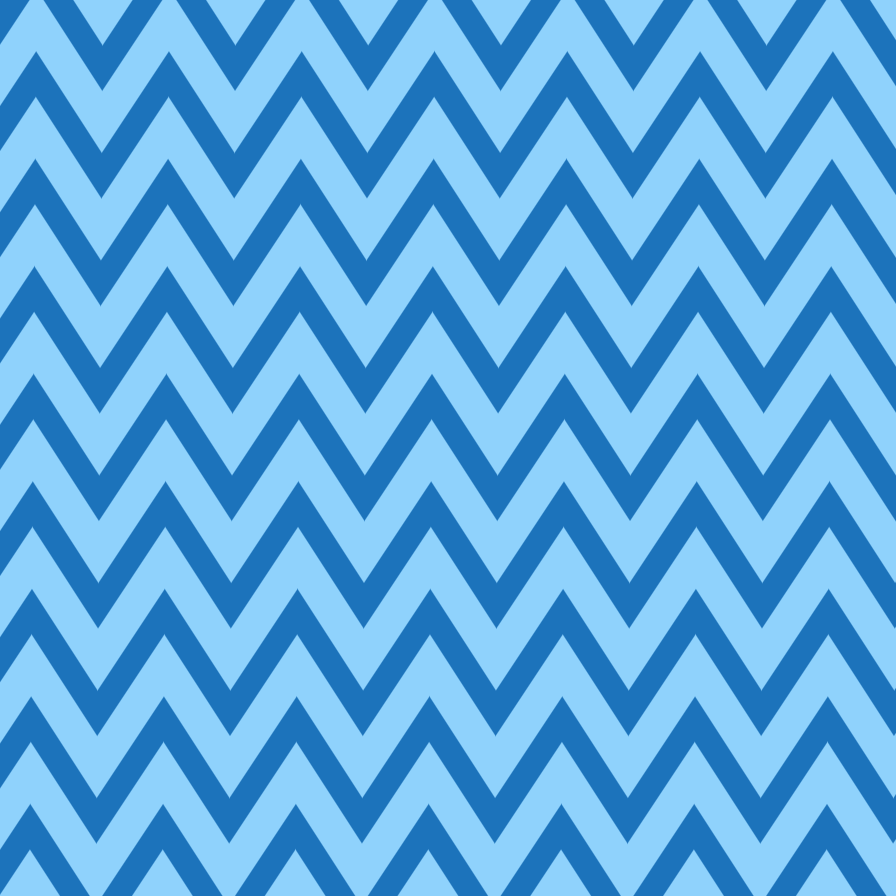
This pattern is drawn by a WebGL 2 fragment shader. Its source:

```glsl
#version 300 es
precision highp float;

uniform vec2 u_resolution;
out vec4 fragColor;

// Triangle wave: 0 at each whole number, 1 halfway between
float triangleWave(float x) {
    return 2.0 * abs(fract(x + 0.5) - 0.5);
}

// Signed distance to the nearest chevron band, negative inside
float chevronDistance(vec2 uv) {
    // The columns of peaks lean very slightly to the right
    float column = (uv.x - 0.033 - 0.0078 * uv.y) / 0.1482;
    float depth = 0.9427 - 0.1133 * triangleWave(column) - uv.y;

    // Fold the vertical offset about the middle of each band
    float halfBand = 0.0254;
    float offset = abs(mod(depth - halfBand + 0.06, 0.12) - 0.06);

    // Turn the vertical gap into one perpendicular to the slope
    return (offset - halfBand) / length(vec2(1.0, 1.529));
}

void main() {
    vec2 uv = gl_FragCoord.xy / u_resolution;
    float pixel = 1.0 / min(u_resolution.x, u_resolution.y);

    vec3 skyBlue = vec3(0.56, 0.825, 0.99);
    vec3 deepBlue = vec3(0.11, 0.45, 0.735);

    // Blend across the band edges
    float ground = smoothstep(-0.8 * pixel, 0.8 * pixel, chevronDistance(uv));
    fragColor = vec4(mix(deepBlue, skyBlue, ground), 1.0);
}
```
